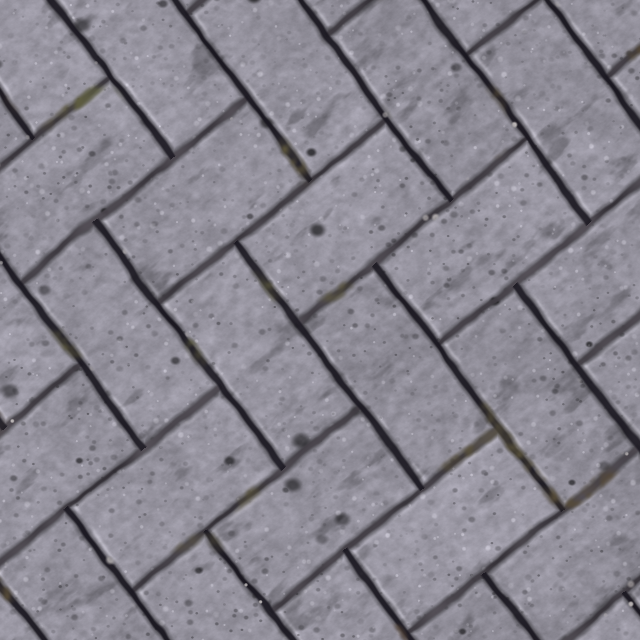
A Shadertoy shader for this texture:

```glsl
// Tilted herringbone paving of worn grey bricks with dark, slightly dirty joints.

float hash(vec2 p) {
    vec3 q = fract(p.xyx * vec3(0.1031, 0.1030, 0.0973));
    q += dot(q, q.yzx + 33.33);
    return fract((q.x + q.y) * q.z);
}

float noise(vec2 p) {
    vec2 i = floor(p), f = fract(p);
    f = f * f * (3.0 - 2.0 * f);
    return mix(mix(hash(i), hash(i + vec2(1, 0)), f.x),
               mix(hash(i + vec2(0, 1)), hash(i + vec2(1, 1)), f.x), f.y);
}

float fbm(vec2 p) {
    float sum = 0.0, amp = 0.5;
    for (int i = 0; i < 4; i++) {
        sum += amp * noise(p);
        p = mat2(1.6, 1.2, -1.2, 1.6) * p + 7.3;
        amp *= 0.5;
    }
    return sum / 0.9375;
}

// Scattered soft spots: one jittered candidate per cell, kept with the given chance.
float spots(vec2 p, float chance) {
    vec2 cell = floor(p);
    float cover = 0.0;
    for (int y = -1; y <= 1; y++)
    for (int x = -1; x <= 1; x++) {
        vec2 c = cell + vec2(x, y);
        vec2 center = c + vec2(hash(c + 3.1), hash(c + 17.7));
        float radius = mix(0.18, 0.5, pow(hash(c + 41.3), 2.0));
        float kept = step(hash(c + 71.9), chance) * mix(0.4, 1.0, hash(c + 5.5));
        cover = max(cover, kept * (1.0 - smoothstep(0.3, 1.0, length(p - center) / radius)));
    }
    return cover;
}

void mainImage(out vec4 fragColor, in vec2 fragCoord) {
    vec2 p = fragCoord / iResolution.xy;

    // Hand-laid wobble, then grid axes along half a brick each way
    vec2 wobble = vec2(noise(p * 9.0), noise(p * 9.0 + 31.0)) - 0.5;
    vec2 fine = vec2(noise(p * 50.0), noise(p * 50.0 + 13.0)) - 0.5;
    mat2 axes = mat2(0.1198, 0.0964, 0.0977, -0.1289);
    vec2 g = inverse(axes) * (p + 0.007 * wobble + 0.003 * fine - vec2(0.3666, 0.6224));

    // Herringbone: phases 0,1 are halves of a lengthwise brick, 3,2 of a crosswise one
    vec2 cell = floor(g);
    float phase = mod(cell.x - cell.y, 4.0);
    bool lengthwise = phase < 1.5;
    vec2 corner = cell;
    if (phase == 1.0) corner.x -= 1.0;
    if (phase == 2.0) corner.y -= 1.0;
    vec2 size = lengthwise ? vec2(2, 1) : vec2(1, 2);
    vec2 local = g - corner;

    // Distances to the steep (x) and shallow (y) joints in canvas units
    vec2 unit = vec2(0.1537, 0.1617);
    vec2 edge = min(local, size - local) * unit;
    float wear = noise(p * 22.0 + 4.0);
    vec2 width = vec2(0.0036, 0.0031) + 0.0024 * (wear - 0.4);

    // Brick face: tone per brick, broad stains, streaks and stone grain
    float tone = 0.588 + 0.035 * (hash(corner + 50.0) - 0.5);
    tone += 0.09 * (fbm(p * 7.0 + 2.0) - 0.5);
    tone += 0.11 * (fbm(g * vec2(5.0, 13.0)) - 0.5);
    tone += 0.13 * (fbm(p * vec2(85.0, 105.0)) - 0.5);
    vec3 color = tone * vec3(1.0, 0.983, 1.06);
    float stain = smoothstep(0.62, 0.8, fbm(g * vec2(2.2, 5.5) + 19.0));
    color *= 1.0 - 0.2 * stain;

    // Pits and pale grains
    float patchy = smoothstep(0.25, 0.75, noise(p * 8.0 + 60.0));
    color *= 1.0 - 0.32 * spots(p * vec2(62.0, 72.0), 0.3) * (0.4 + 0.6 * patchy);
    color *= 1.0 - 0.65 * spots(p * vec2(24.0, 29.0) + 9.0, 0.05);
    color += 0.13 * spots(p * 75.0 + 40.0, 0.12);

    // Pale chipped rims beside the joints
    vec2 near = local * unit;
    float rim = exp(-pow((near.x - 0.011) / 0.0035, 2.0))
              + 0.5 * exp(-pow((near.y - 0.011) / 0.004, 2.0));
    color += 0.11 * rim * smoothstep(0.3, 0.75, noise(p * 38.0 + 8.0));

    // Rounded edge shading, then the dark gap itself
    vec2 shade = 1.0 - smoothstep(width, width + 0.0085, edge);
    color *= 1.0 - 0.36 * max(shade.x, shade.y);
    vec2 gap = 1.0 - smoothstep(width - 0.0016, width + 0.0026, edge);
    vec3 shallowGap = mix(vec3(0.17, 0.155, 0.18), vec3(0.33, 0.31, 0.34), wear);
    color = mix(color, shallowGap, gap.y * 0.9);
    color = mix(color, vec3(0.10, 0.09, 0.125), gap.x * mix(1.0, 0.8, wear));

    // Moss, soil and light grit caught in a few joints
    float joint = 1.0 - smoothstep(0.003, 0.014, min(edge.x, edge.y));
    float dirt = smoothstep(0.74, 0.9, noise(p * 13.0 + 23.0)) * noise(p * 90.0);
    vec3 dirtColor = mix(vec3(0.31, 0.23, 0.19), vec3(0.40, 0.42, 0.27), noise(p * 6.0 + 77.0));
    color = mix(color, dirtColor, joint * dirt);
    color = mix(color, vec3(0.74, 0.72, 0.72), joint * spots(p * 48.0 + 12.0, 0.06));

    fragColor = vec4(clamp(color, 0.0, 1.0), 1.0);
}
```
